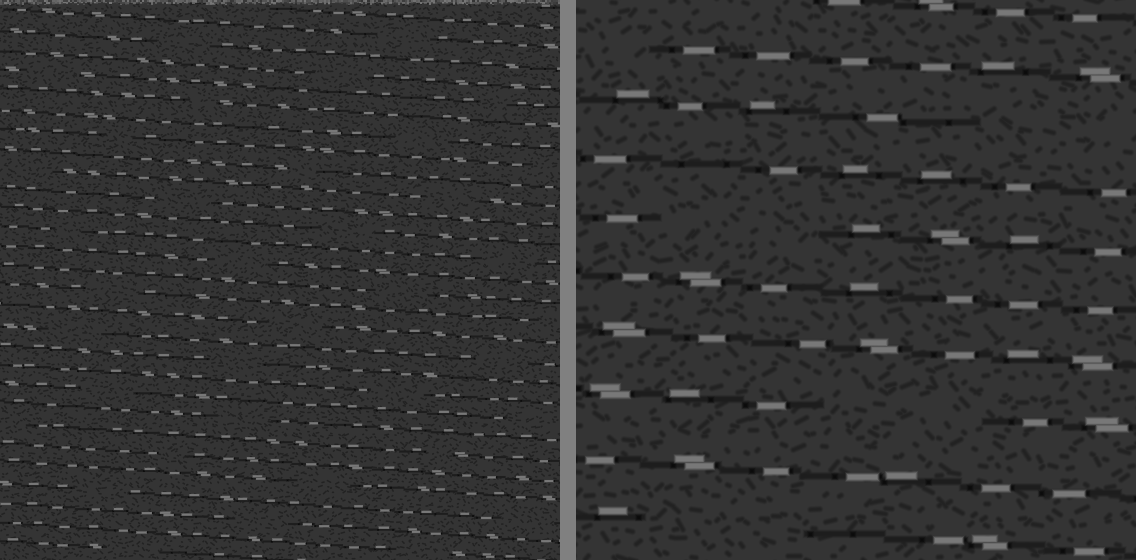
Left: the whole. Right: its middle third, enlarged.
A Shadertoy shader for this texture:

```glsl
const vec3 CLOTH = vec3(0.205);
const vec3 SPECK = vec3(0.125);
const vec3 GROOVE = vec3(0.115);
const vec3 PIT = vec3(0.03);
const vec3 THREAD = vec3(0.47);
const float ROWS = 28.5;           // grooves per canvas height
const float STITCHES = 21.0;       // stitches per canvas width
const float SLOPE = 0.07;          // fall of each row to the right
const float SPECKS = 112.0;        // speck cells per canvas side
const float TEXELS = 256.0;        // grain of the top edge
const float EDGE_HEIGHT = 0.008;
const float SOFT = 0.0012;
const vec2 DASH = vec2(0.0088, 0.0021);
const float GROOVE_HALF = 0.0019;

float hash(vec2 p) {
    vec3 q = fract(vec3(p.xyx) * 0.1031);
    q += dot(q, q.yzx + 33.33);
    return fract((q.x + q.y) * q.z);
}

float fill(float d) {
    float w = max(SOFT, 0.7 / iResolution.y);
    return 1.0 - smoothstep(-w, w, d);
}

float box(vec2 p, vec2 halfSize) {
    vec2 d = abs(p) - halfSize;
    return fill(max(d.x, d.y));
}

// Cellular scatter of short, mostly diagonal strokes
float specks(vec2 p) {
    vec2 cell = floor(p * SPECKS);
    float cover = 0.0;
    for (int j = -1; j <= 1; j++)
    for (int i = -1; i <= 1; i++) {
        vec2 id = cell + vec2(i, j);
        vec2 jitter = vec2(hash(id), hash(id + 71.3));
        vec2 q = p - (id + jitter) / SPECKS;
        float kind = hash(id + 19.7);
        float angle = mix(-1.1, 0.9, hash(id + 43.1));
        vec2 dir = vec2(cos(angle), sin(angle));
        float reach = mix(0.0006, 0.0036, kind * kind);
        q -= dir * clamp(dot(q, dir), -reach, reach);
        float shown = step(hash(id + 7.9), 0.86);
        cover = max(cover, shown * fill(length(q) - 0.0014));
    }
    return cover;
}

// Coverage of groove, pits and threads in x, y and z
vec3 stitching(vec2 p) {
    vec3 cover = vec3(0.0);
    float column = floor(p.x * STITCHES);
    for (int i = -1; i <= 1; i++) {
        float k = column + float(i);
        float x = (k + 0.5) / STITCHES;
        float row = round((p.y + SLOPE * x) * ROWS);
        vec2 id = vec2(k, row);
        float rowSeed = hash(vec2(row, 5.0));
        float y = row / ROWS - SLOPE * x + (rowSeed - 0.5) * 0.006;
        vec2 q = p - vec2(x + (rowSeed - 0.5) * 0.02, y);

        // Each row pauses briefly where its slow wave dips
        float present = step(-0.94, sin(x * 8.0 + row * 2.4 + rowSeed));
        float groove = box(q, vec2(0.51 / STITCHES, GROOVE_HALF));
        cover.x = max(cover.x, present * groove);

        // Single upper or lower threads, sometimes a stacked pair
        float kind = hash(id + 31.0);
        float upper = step(kind, 0.55);
        float lower = step(0.38, kind) * step(kind, 0.93);
        q.x -= (hash(id + 13.0) - 0.5) * 0.5 / STITCHES;
        vec2 halfDash = DASH * vec2(mix(0.8, 1.1, hash(id + 3.0)), 1.0);
        float high = upper * box(q - vec2(-0.003, 0.0035), halfDash);
        float low = lower * box(q - vec2(0.003, -0.0006), halfDash);
        cover.z = max(cover.z, present * max(high, low));

        // Deep shadow at the thread ends
        vec2 pit = vec2(abs(q.x) - halfDash.x - 0.004, q.y + 0.0004);
        cover.y = max(cover.y, present * box(pit, vec2(0.0015)));
    }
    return cover;
}

void mainImage(out vec4 fragColor, in vec2 fragCoord) {
    vec2 p = fragCoord / iResolution.xy;
    vec3 stitch = stitching(p);

    // Cloth, then grooves, pits and threads
    vec3 color = mix(CLOTH, SPECK, 0.9 * specks(p));
    color = mix(color, GROOVE, stitch.x);
    color = mix(color, PIT, 0.85 * stitch.y);
    color = mix(color, THREAD, stitch.z);

    // Ragged pale selvedge along the top
    vec2 texel = floor(p * TEXELS);
    float ragged = EDGE_HEIGHT * mix(0.5, 1.1, hash(vec2(texel.x, 2.0)));
    vec3 fray = mix(CLOTH, THREAD, hash(texel + 9.0));
    color = mix(color, fray, fill(1.0 - ragged - p.y));

    fragColor = vec4(color, 1.0);
}
```
